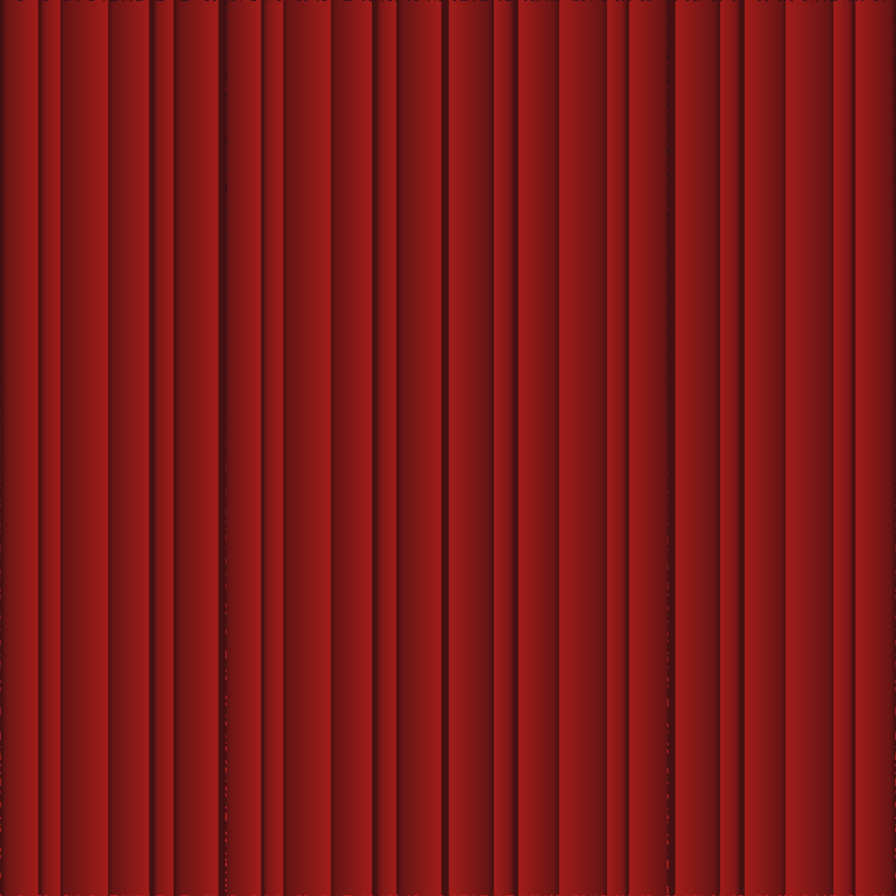
Reproduce this pattern procedurally as a WebGL 1 fragment shader.

```glsl
precision highp float;
uniform vec2 u_resolution;

const vec3 GAP = vec3(0.27, 0.063, 0.065);
const vec3 SHADE = vec3(0.385, 0.077, 0.08);
const vec3 LIT = vec3(0.635, 0.112, 0.1);

// Soft band from a to b
float band(float p, float a, float b, float soft) {
  return smoothstep(a - soft, a + soft, p) * (1.0 - smoothstep(b - soft, b + soft, p));
}

// Lays one fold of cloth over the base: lit at a, shaded towards b
vec3 fold(vec3 base, float p, float a, float b, float soft) {
  float t = clamp((p - a) / (b - a), 0.0, 1.0);
  float depth = clamp(0.5 + (b - a) / 68.0, 0.0, 1.0);
  vec3 cloth = mix(LIT, SHADE, t * depth);
  cloth = mix(cloth, GAP, 0.45 * smoothstep(b - 4.0, b, p));
  return mix(base, cloth, band(p, a, b, soft));
}

// Irregular dashes from layered sines
float dashes(float s) {
  float wave = sin(s * 1.13) + sin(s * 0.71 + 2.0 * sin(s * 0.083)) + sin(s * 0.317 + 1.7);
  return smoothstep(0.3, 0.9, wave);
}

void main() {
  // The canvas spans 768 units each way
  vec2 pos = gl_FragCoord.xy / u_resolution * 768.0;
  float pixel = 768.0 / u_resolution.x;
  float soft = max(0.8, 0.6 * pixel);

  // Panels mirrored about the centre seam, slightly wider on the right
  float side = pos.x - 381.5;
  float fromSeam = abs(side) + 3.25;
  float period = side < 0.0 ? 191.0 : 194.0;
  float p = mod(fromSeam, period);

  // Folds of uneven width with dark gaps between
  vec3 color = GAP;
  color = fold(color, p, 6.5, 43.0, soft);
  color = fold(color, p, 45.0, 61.5, soft);
  color = fold(color, p, 66.0, 100.0, soft);
  color = fold(color, p, 101.0, 141.0, soft);
  color = fold(color, p, 142.0, 158.5, soft);
  color = fold(color, p, 161.0, period, soft);

  // Frayed thread on the outer seams, dark above and red below
  vec3 thread = mix(vec3(0.72, 0.13, 0.12), vec3(0.18, 0.06, 0.11), smoothstep(0.0, 600.0, pos.y));
  float seam = 1.0 - smoothstep(0.4, 0.4 + pixel, abs(fromSeam - period));
  color = mix(color, thread, 0.8 * seam * dashes(pos.y + side * 0.9));

  // Frayed hems along the canvas border
  vec2 inset = min(pos, 768.0 - pos);
  float along = inset.x < inset.y ? pos.y : pos.x;
  float hem = 1.0 - smoothstep(0.6, 0.6 + pixel, min(inset.x, inset.y));
  color = mix(color, thread, 0.8 * hem * dashes(along + 40.0));

  gl_FragColor = vec4(color, 1.0);
}
```
